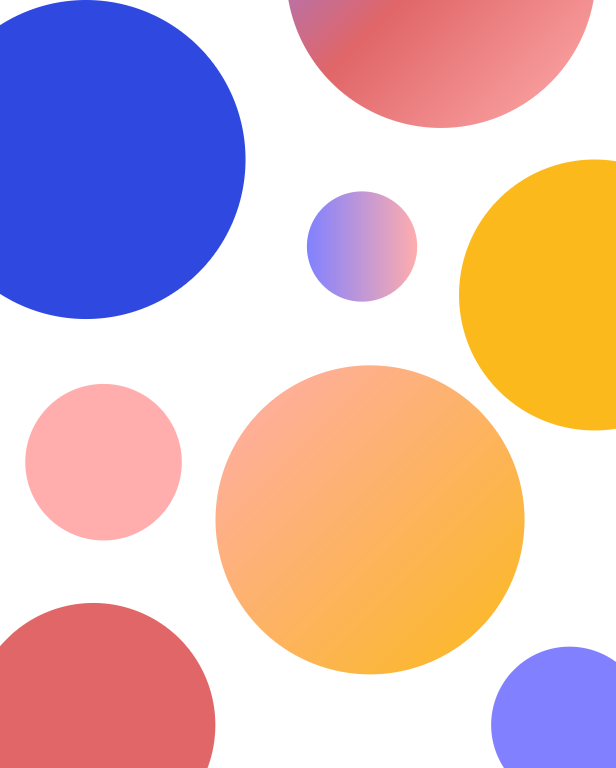
Reproduce this background procedurally as a WebGL 1 fragment shader.

```glsl
precision highp float;
// Scattered discs on a white ground, some flat and some with a linear gradient.
// Each disc is a distance function with a smoothed edge, painted over the last;
// gradients run across the square that bounds the disc.

uniform vec2 u_resolution;

const vec3 WHITE = vec3(1.0);
const vec3 BLUE = vec3(0.184, 0.282, 0.878);
const vec3 PERIWINKLE = vec3(0.506, 0.506, 1.0);
const vec3 RED = vec3(0.882, 0.400, 0.408);
const vec3 PINK = vec3(1.0, 0.678, 0.678);
const vec3 YELLOW = vec3(0.984, 0.725, 0.110);

// Coverage of a disc; pixel is the size of one pixel in canvas units.
float disc(vec2 p, vec2 center, float radius, float pixel) {
  return clamp(0.5 - (length(p - center) - radius) / pixel, 0.0, 1.0);
}

// Position from 0 to 1 along a direction, from edge to edge of the bounding square.
float ramp(vec2 p, vec2 center, float radius, vec2 direction) {
  float extent = 2.0 * radius * (abs(direction.x) + abs(direction.y));
  return clamp(0.5 + dot(p - center, direction) / extent, 0.0, 1.0);
}

// Blend through three colours, the second one at the given stop.
vec3 threeStops(vec3 first, vec3 second, vec3 third, float stop, float t) {
  vec3 lower = mix(first, second, clamp(t / stop, 0.0, 1.0));
  return mix(lower, third, clamp((t - stop) / (1.0 - stop), 0.0, 1.0));
}

vec3 paintDisc(vec3 base, vec3 paint, vec2 p, vec2 center, float radius, float pixel) {
  return mix(base, paint, disc(p, center, radius, pixel));
}

void main() {
  // Canvas units: the height is 1.
  vec2 p = gl_FragCoord.xy / u_resolution.y;
  float pixel = 1.0 / u_resolution.y;
  vec2 across = vec2(1.0, 0.0);
  vec2 diagonal = vec2(1.0, -1.0);
  vec3 color = WHITE;

  // Flat discs
  color = paintDisc(color, BLUE, p, vec2(0.1120, 0.7923), 0.2077, pixel);
  color = paintDisc(color, YELLOW, p, vec2(0.7741, 0.6159), 0.1764, pixel);
  color = paintDisc(color, PINK, p, vec2(0.1348, 0.3982), 0.1019, pixel);
  color = paintDisc(color, RED, p, vec2(0.1215, 0.0560), 0.1589, pixel);
  color = paintDisc(color, PERIWINKLE, p, vec2(0.7415, 0.0560), 0.1020, pixel);

  // Upper disc: periwinkle through red to pink
  vec2 center = vec2(0.5742, 1.0352);
  float radius = 0.2018;
  float t = ramp(p, center, radius, diagonal);
  vec3 paint = threeStops(PERIWINKLE, RED, PINK, 0.48, t);
  color = paintDisc(color, paint, p, center, radius, pixel);

  // Small disc: periwinkle to pink
  center = vec2(0.4714, 0.6790);
  radius = 0.0718;
  paint = mix(PERIWINKLE, PINK, ramp(p, center, radius, across));
  color = paintDisc(color, paint, p, center, radius, pixel);

  // Large central disc: pink to yellow
  center = vec2(0.4818, 0.3231);
  radius = 0.2012;
  paint = mix(PINK, YELLOW, ramp(p, center, radius, diagonal));
  color = paintDisc(color, paint, p, center, radius, pixel);

  gl_FragColor = vec4(color, 1.0);
}
```
